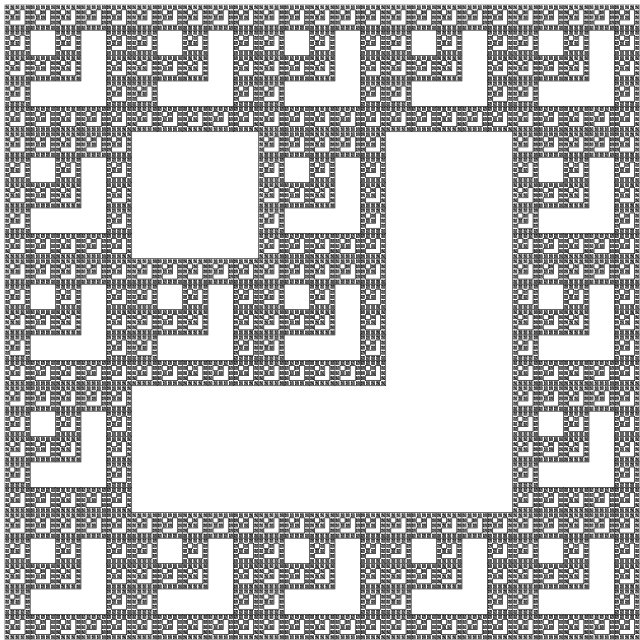
This pattern is drawn by a WebGL 1 fragment shader. Its source:

```glsl
precision highp float;
uniform vec2 u_resolution;

// Signed distance to the square spanning lo..hi on both axes
float square(vec2 p, float lo, float hi) {
  vec2 d = abs(p - 0.5 * (lo + hi)) - 0.5 * (hi - lo);
  return max(d.x, d.y);
}

// Holes of the 5 by 5 motif: a small square and an L
float holes(vec2 q) {
  float ell = max(square(q, 1.0, 4.0), -square(q, 0.0, 3.0));
  return min(square(q, 1.0, 2.0), ell);
}

// Distance to the nearest outline of the nested carpet
float carpetLine(vec2 p) {
  float nearest = 1.0;
  float cell = 0.2;
  for (int level = 0; level < 4; level++) {
    vec2 q = fract(p) * 5.0;
    float hole = holes(q);
    nearest = min(nearest, abs(hole) * cell);
    // Frame each block of fine tiles
    if (level == 2) nearest = min(nearest, abs(square(q, 0.0, 5.0)) * cell);
    if (hole < 0.0) break;
    p = q;
    cell *= 0.2;
  }
  return nearest;
}

void main() {
  float side = min(u_resolution.x, u_resolution.y);
  vec2 margin = 0.5 * (u_resolution - side);
  float soft = 0.125 / side;
  float ink = 0.0;

  // Average a 4 by 4 grid of samples inside the pixel
  for (int j = 0; j < 4; j++) {
    for (int i = 0; i < 4; i++) {
      vec2 offset = (vec2(float(i), float(j)) - 1.5) * 0.25;
      vec2 uv = (gl_FragCoord.xy + offset - margin) / side;
      vec2 p = (vec2(uv.x, 1.0 - uv.y) - 0.0074) / 0.9922;
      if (square(p, 0.0, 1.0) < 0.0) {
        ink += 1.0 - smoothstep(0.0005 - soft, 0.0005 + soft, carpetLine(p));
      }
    }
  }
  gl_FragColor = vec4(vec3(1.0 - ink / 16.0), 1.0);
}
```
